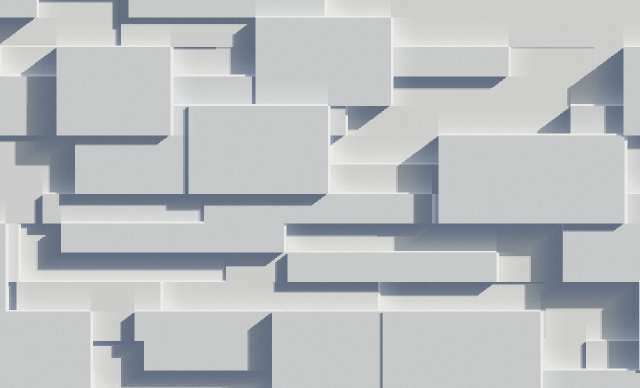
Give the GLSL for this texture, as a Shadertoy shader.

```glsl
// A white relief wall of stepped rectangular blocks in hard sunlight.
// Layers of random bricks form a height field; a march toward the sun
// gives blue shadows, and nearby lit walls give white rims and soft bounce.

float hash(vec2 p) {
    return fract(sin(dot(p, vec2(127.1, 311.7))) * 43758.5453);
}

// Height of one layer of bricks with jittered joints, 0 where none is kept
float brickLayer(vec2 p, vec2 size, float layer, float keep) {
    vec2 q = (p + vec2(0.0, layer)) / size;
    float row = floor(q.y) + 40.0 * layer;
    q.x += 7.0 * hash(vec2(row, 3.7));
    float column = floor(q.x);
    if (fract(q.x) < 0.45 * hash(vec2(column, row))) column -= 1.0;
    vec2 id = vec2(column, row);
    if (hash(id + 17.3) > keep) return 0.0;
    return 0.58 * layer + 0.42 * hash(id + 5.9);
}

// Wall relief: wide base courses, thin slabs, then two sets of big blocks
float relief(vec2 p) {
    float height = brickLayer(p, vec2(6.0, 2.0), 0.0, 1.0);
    height = max(height, brickLayer(p, vec2(7.0, 1.0), 1.0, 0.24));
    height = max(height, brickLayer(p, vec2(4.6, 3.0), 2.0, 0.27));
    return max(height, brickLayer(p, vec2(5.2, 3.0), 3.0, 0.24));
}

// x: shadow amount, y: distance to the block that casts it
vec2 castShadow(vec2 p, float z) {
    const vec2 toSun = vec2(1.0, 0.74);
    float shadow = 0.0, reach = 0.0;
    for (int i = 1; i <= 36; i++) {
        float t = 0.06 * float(i);
        if (z + t > 2.17 || shadow > 0.99) break;
        float cover = smoothstep(0.0, 0.08, relief(p + toSun * t) - z - t);
        if (cover > shadow) {
            shadow = cover;
            reach = t;
        }
    }
    return vec2(shadow, reach);
}

// Light bounced from higher walls to the left and below, fading with distance
float bounceLight(vec2 p, float z) {
    float sum = 0.0;
    for (int i = 1; i <= 8; i++) {
        float d = 0.11 * float(i);
        float weight = 0.22 - 0.022 * float(i);
        sum += weight * step(z + 0.08, relief(p - vec2(d, 0.0)));
        sum += weight * step(z + 0.08, relief(p - vec2(0.0, d)));
    }
    return min(sum, 1.3);
}

vec3 wallColor(vec2 p) {
    float z = relief(p);
    float bounce = bounceLight(p, z);

    // Sunlit side faces show as thin rims right of and above each block
    float neighbour = max(relief(p - vec2(0.09, 0.0)), relief(p - vec2(0.0, 0.06)));
    float rim = step(z + 0.06, neighbour);
    float surface = mix(z, neighbour, 0.7 * rim);
    vec2 shadow = castShadow(p, surface);

    // Plaster is slightly warmer and brighter in the recesses
    vec3 plaster = mix(vec3(0.805, 0.81, 0.8), vec3(0.78, 0.788, 0.79),
                       smoothstep(0.1, 1.0, z));
    plaster += 0.075 * bounce;
    plaster = mix(plaster, vec3(0.93, 0.93, 0.91), 0.85 * rim);

    // Shadows are bluest close to the caster and paler further out
    vec3 shade = mix(vec3(0.39, 0.435, 0.505), vec3(0.53, 0.55, 0.57),
                     smoothstep(0.1, 1.5, shadow.y));
    shade += 0.10 * bounce + 0.06 * rim;
    return mix(plaster, shade, shadow.x);
}

void mainImage(out vec4 fragColor, in vec2 fragCoord) {
    float unitsHigh = 13.2;
    vec3 color = vec3(0.0);

    // Four samples per pixel smooth the block and shadow edges
    for (int i = 0; i < 4; i++) {
        vec2 offset = vec2(i % 2, i / 2) * 0.6 - 0.3;
        vec2 p = (fragCoord + offset) / iResolution.y * unitsHigh;
        color += wallColor(p + vec2(3.0, 0.4)) * 0.25;
    }

    // Fine plaster grain
    vec2 grain = floor(fragCoord / iResolution.y * 310.0);
    color += 0.014 * (hash(grain) - 0.5);
    fragColor = vec4(clamp(color, 0.0, 1.0), 1.0);
}
```
